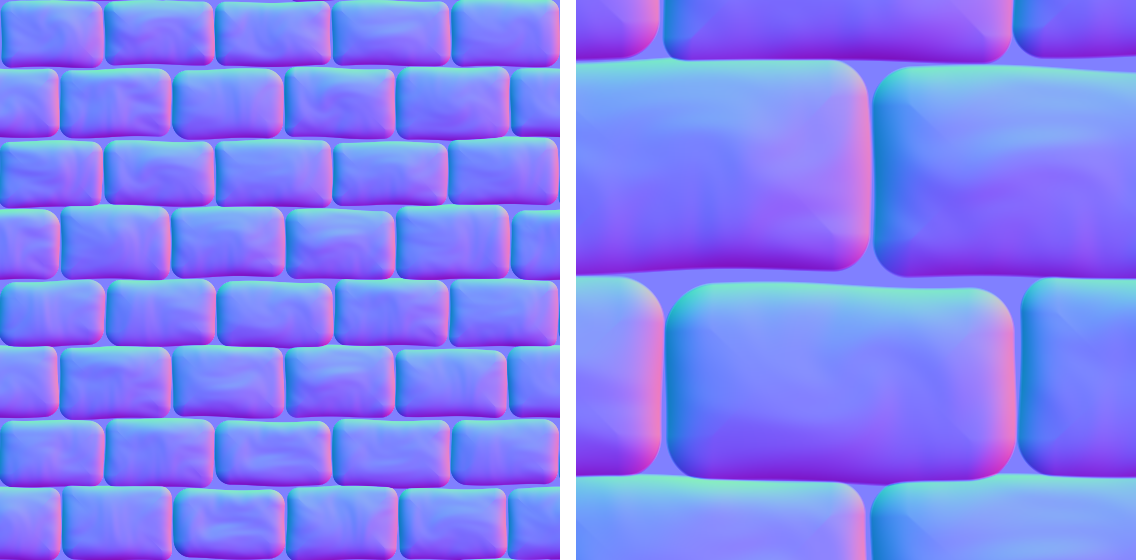
Left, the full canvas; right, a detail of the centre.
A three.js fragment shader for this texture map:

```glsl
// Tangent-space normal map of a running-bond wall of soft, worn stone blocks.
varying vec2 vUv;

const vec2 GRID = vec2(5.0, 8.0);      // blocks across, rows up
const float BLOCK_ASPECT = 1.6;        // block width in row heights
const float BEVEL_WIDTH = 0.065;       // in row heights
const float BEVEL_HEIGHT = 0.065;
const float SAMPLE_STEP = 0.001;       // in canvas widths

float hash(vec2 cell, float salt) {
  vec2 wrapped = mod(cell, GRID);
  return fract(sin(dot(wrapped, vec2(127.1, 311.7)) + salt * 74.7) * 4375.85);
}

// Left side of a block, in block widths; alternate rows are staggered.
float sideEdge(vec2 cell) {
  float drift = 0.045 * cos(6.28319 * (cell.x - 4.2) / GRID.x) - 0.035;
  float stagger = mix(0.54, drift, mod(cell.y, 2.0));
  return cell.x + stagger + 0.035 * (hash(cell, 1.0) - 0.5);
}

// Bottom of a row, in row heights.
float rowEdge(float row) {
  return row + 0.015 + 0.035 * mod(row, 2.0);
}

float roundedBox(vec2 p, vec2 halfSize, float radius) {
  vec2 q = abs(p) - halfSize + radius;
  return length(max(q, 0.0)) + min(max(q.x, q.y), 0.0) - radius;
}

// Layered, warped sines for soft dents.
float dents(vec2 p, float seed) {
  float sum = 0.0;
  float amplitude = 0.026;
  p *= 2.3;
  for (int i = 0; i < 3; i++) {
    p = mat2(0.8, -0.6, 0.6, 0.8) * p * 1.75;
    p += 0.5 * sin(p.yx * 1.1 + vec2(seed, seed * 1.7));
    sum += amplitude * sin(p.x + seed) * sin(p.y * 0.8 + seed * 2.3);
    amplitude *= 0.4;
  }
  return sum;
}

float blockHeight(vec2 p, vec2 cell) {
  float seed = 30.0 * hash(cell, 2.0);
  float left = sideEdge(cell);
  float right = sideEdge(cell + vec2(1.0, 0.0));
  float bottom = rowEdge(cell.y) + 0.05 * hash(cell, 3.0) - 0.018;
  float top = rowEdge(cell.y + 1.0) - 0.07 * hash(cell, 4.0) + 0.022;
  vec2 scale = vec2(BLOCK_ASPECT, 1.0);
  vec2 center = 0.5 * vec2(left + right, bottom + top);
  vec2 halfSize = 0.5 * vec2(right - left, top - bottom) * scale;
  halfSize.x -= 0.006 + 0.012 * hash(cell, 5.0);
  vec2 q = (p - center) * scale;

  // Crooked outline
  vec2 shear = vec2(hash(cell, 6.0), hash(cell, 7.0)) - 0.5;
  vec2 bent = q + q.yx * shear * vec2(0.05, 0.04);
  bent += vec2(0.009, 0.012) * sin(q.yx * vec2(6.0, 4.5) + seed);
  float radius = mix(0.13, 0.24, hash(cell, 8.0));
  float d = min(roundedBox(bent, halfSize, radius), 0.0);

  // Bulging face inside a rounded rim
  vec2 bulge = (halfSize * halfSize - q * q) * vec2(0.065, 0.21);
  float wear = mix(0.65, 1.25, hash(cell, 9.0));
  float face = BEVEL_HEIGHT + bulge.x + bulge.y + wear * dents(q, seed);
  return (1.0 - exp(d / BEVEL_WIDTH)) * max(face, 0.0);
}

// Highest surface among nearby blocks, with flat mortar at zero.
float wallHeight(vec2 uv) {
  vec2 p = uv * GRID;
  float height = 0.0;
  for (int j = -1; j <= 1; j++) {
    float row = floor(p.y) + float(j);
    float column = floor(p.x - mix(0.54, 0.0, mod(row, 2.0)));
    for (int i = -1; i <= 1; i++) {
      height = max(height, blockHeight(p, vec2(column + float(i), row)));
    }
  }
  return height;
}

// Central differences, spanning a fixed part of the canvas to soften edges.
vec3 wallNormal(vec2 uv, float stepSize) {
  vec2 e = vec2(stepSize, 0.0);
  vec2 rise = vec2(wallHeight(uv + e.xy) - wallHeight(uv - e.xy),
                   wallHeight(uv + e.yx) - wallHeight(uv - e.yx));
  vec2 slope = rise / (2.0 * stepSize * GRID.y);
  return normalize(vec3(-slope, 1.0));
}

void main() {
  vec3 normal = wallNormal(vUv, SAMPLE_STEP);
  gl_FragColor = vec4(normal * 0.5 + 0.5, 1.0);
}
```
